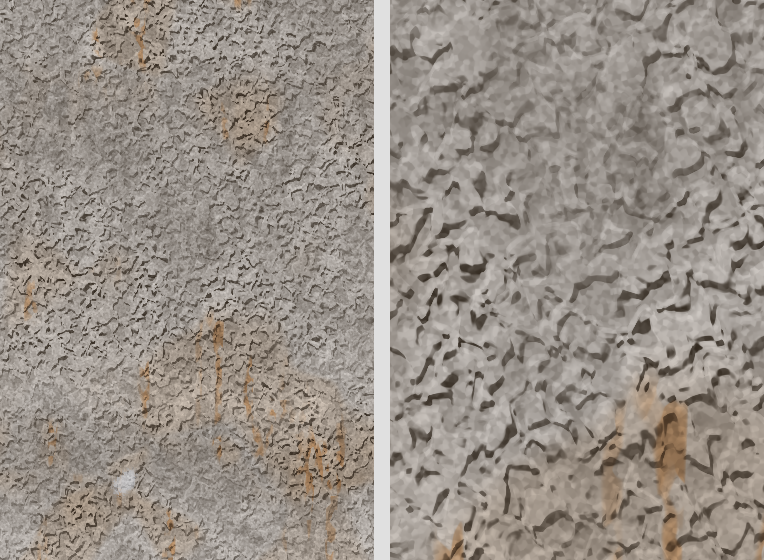
Left: the whole. Right: its middle third, enlarged.
This texture is drawn by a Shadertoy shader. Its source:

```glsl
// Weathered roughcast plaster wall with shadowed lumps, brown stains and rust streaks.

vec2 hash2(vec2 p) {
    vec3 q = fract(p.xyx * vec3(0.1031, 0.1030, 0.0973));
    q += dot(q, q.yzx + 33.33);
    return fract((q.xx + q.yz) * q.zy);
}

// Smooth cellular noise: random cell values blended by distance to their seeds.
float cellular(vec2 p) {
    vec2 home = floor(p), local = fract(p);
    float sum = 0.0, weights = 0.0;
    for (int y = -1; y <= 1; y++)
    for (int x = -1; x <= 1; x++) {
        vec2 cell = vec2(x, y);
        vec2 toSeed = cell + hash2(home + cell) - local;
        float weight = exp(-7.0 * dot(toSeed, toSeed));
        sum += weight * hash2(home + cell + 57.0).x;
        weights += weight;
    }
    return sum / weights;
}

// Height of the plaster: flat-topped lumps with smaller crumbs.
float relief(vec2 p) {
    float lumps = cellular(p * vec2(105.0, 88.0));
    float crumbs = cellular(p * vec2(215.0, 185.0) + 40.0);
    return smoothstep(0.28, 0.70, 0.64 * lumps + 0.36 * crumbs);
}

float band(float y, float centre, float width) {
    float d = (y - centre) / width;
    return exp(-d * d);
}

void mainImage(out vec4 fragColor, in vec2 fragCoord) {
    vec2 p = fragCoord / iResolution.y;
    float aspect = iResolution.x / iResolution.y;

    // Broad weathering
    float cloud = cellular(p * vec2(8.0, 7.0) + 11.0) - 0.5;
    float blotch = cellular(p * vec2(26.0, 20.0) + 23.0) - 0.5;
    float streak = cellular(p * vec2(58.0, 9.0) + 5.0);
    float wander = p.y + 0.10 * cloud + 0.015 * sin(p.x * 17.0);
    float sides = smoothstep(0.22, 0.36, abs(p.x - 0.5 * aspect));
    float pale = band(wander, 0.32, 0.045) + band(wander, 0.03, 0.06)
               + sides * band(wander, 0.49, 0.06);
    float rough = clamp(0.72 + 0.7 * cloud + 0.8 * blotch - 0.35 * pale, 0.2, 1.2);

    // Lumps lit from the upper left
    vec2 bent = p + 0.0025 * vec2(sin(p.y * 143.0 + 4.0 * sin(p.x * 61.0)),
                                  sin(p.x * 127.0 + 4.0 * sin(p.y * 53.0)));
    float height = relief(bent);
    float slope = relief(bent + vec2(-0.0014, 0.0036)) - height;
    float shadow = smoothstep(0.06, 0.50, slope);
    float lit = smoothstep(0.05, 0.50, -slope);
    float grain = cellular(p * 330.0) - 0.5;

    float tone = 0.622 + 0.07 * (height - 0.5) + 0.045 * lit
               - 0.32 * shadow * rough + 0.13 * grain
               + 0.09 * cloud + 0.08 * blotch + 0.045 * pale
               + 0.07 * (streak - 0.5) * smoothstep(0.35, 0.7, p.y);
    vec3 colour = vec3(tone) - vec3(0.0, 0.022, 0.042)
                - max(0.7 - tone, 0.0) * vec3(0.0, 0.025, 0.06);

    // Brown stains and narrow rust runs
    float damp = band(wander, 0.17, 0.06) + 0.55 * band(wander, 0.81, 0.07);
    float stain = clamp(0.6 * damp * (0.7 + 1.8 * blotch)
                + 0.6 * smoothstep(0.08, 0.35, cloud), 0.0, 1.0);
    colour *= mix(vec3(1.0), vec3(0.93, 0.87, 0.80), stain);
    float rust = smoothstep(0.70, 0.90, streak) * smoothstep(0.1, 0.6, stain)
               * smoothstep(0.35, 0.65, cellular(p * vec2(120.0, 70.0) + 9.0));
    colour *= mix(vec3(1.0), vec3(0.96, 0.77, 0.56), 0.8 * rust);

    // Ragged splash of white paint
    vec2 offset = p - vec2(0.342 * aspect, 0.147);
    offset.x -= 0.4 * offset.y;
    float edge = length(offset * vec2(1.0, 0.85)) + 0.022 * blotch + 0.012 * grain;
    float splash = 1.0 - smoothstep(0.011, 0.021, edge);
    colour = mix(colour, vec3(0.77, 0.77, 0.78) + 0.12 * grain - 0.10 * shadow, 0.85 * splash);

    fragColor = vec4(clamp(colour, 0.0, 1.0), 1.0);
}
```
